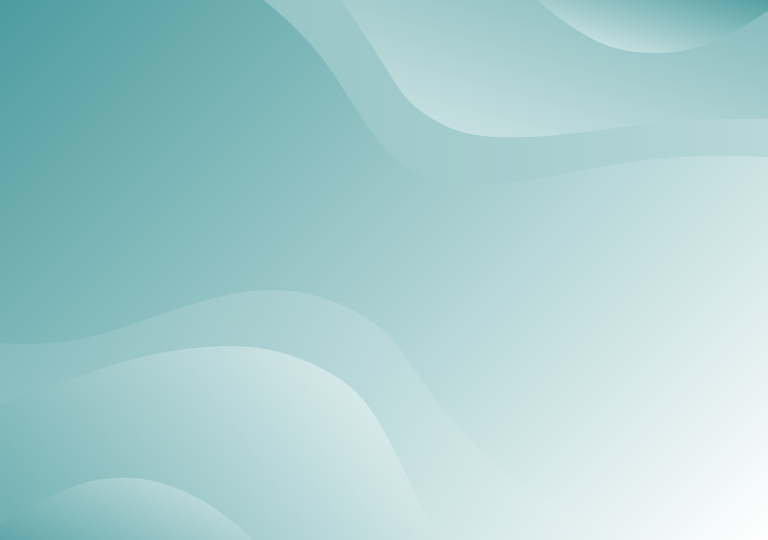
Write a Shadertoy shader that draws this background.

```glsl
// Layered teal waves flowing in from the top right and the bottom left.
// Each wave is a smooth Hermite curve filled with its own linear gradient,
// laid over a diagonal backdrop; all tones run along one teal-to-white ramp.

const float ASPECT = 1.4222;              // design width for a height of 1
const vec3 TEAL  = vec3(0.30, 0.61, 0.62);
const vec3 WHITE = vec3(1.0);

// Linear gradients: tone at the origin, change along x, change along y
const vec3 BACKDROP_TONE   = vec3(0.413, 0.413, -0.413);
const vec3 TOP_OUTER_TONE  = vec3(0.319, 0.197, 0.0);
const vec3 TOP_INNER_TONE  = vec3(1.614, -0.254, -0.948);
const vec3 TOP_CORNER_TONE = vec3(5.167, -1.064, -3.608);
const vec3 LOW_OUTER_TONE  = vec3(0.410, 0.409, -0.231);
const vec3 LOW_INNER_TONE  = vec3(0.196, 0.671, 0.478);
const vec3 LOW_CORNER_TONE = vec3(0.114, 0.970, 1.770);

// Wave outlines: knots of x, height, slope
const int KNOTS = 6;
const vec3 TOP_OUTER[KNOTS] = vec3[KNOTS](
    vec3(0.489, 1.000, -0.85), vec3(0.639, 0.830, -1.65),
    vec3(0.741, 0.698, -0.78), vec3(0.893, 0.659, 0.0),
    vec3(1.167, 0.700, 0.13),  vec3(1.422, 0.709, -0.07));
const vec3 TOP_INNER[KNOTS] = vec3[KNOTS](
    vec3(0.631, 1.000, -1.40), vec3(0.731, 0.848, -1.60),
    vec3(0.815, 0.772, -0.55), vec3(0.954, 0.746, 0.0),
    vec3(1.185, 0.769, 0.12),  vec3(1.422, 0.780, 0.0));
const vec3 TOP_CORNER[KNOTS] = vec3[KNOTS](
    vec3(0.996, 1.000, -0.95), vec3(1.093, 0.930, -0.55),
    vec3(1.213, 0.902, 0.0),   vec3(1.269, 0.907, 0.20),
    vec3(1.324, 0.924, 0.40),  vec3(1.422, 0.980, 0.68));
const vec3 LOW_OUTER[KNOTS] = vec3[KNOTS](
    vec3(0.000, 0.365, -0.08), vec3(0.185, 0.381, 0.28),
    vec3(0.504, 0.463, 0.0),   vec3(0.704, 0.393, -0.75),
    vec3(0.796, 0.274, -1.40), vec3(1.139, 0.000, -0.60));
const vec3 LOW_INNER[KNOTS] = vec3[KNOTS](
    vec3(0.000, 0.250, 0.37),  vec3(0.222, 0.328, 0.30),
    vec3(0.430, 0.359, 0.0),   vec3(0.620, 0.304, -0.60),
    vec3(0.713, 0.198, -1.90), vec3(0.815, 0.000, -1.70));
const vec3 LOW_CORNER[KNOTS] = vec3[KNOTS](
    vec3(0.000, 0.028, 0.65),  vec3(0.083, 0.076, 0.50),
    vec3(0.157, 0.106, 0.30),  vec3(0.235, 0.115, 0.0),
    vec3(0.352, 0.085, -0.47), vec3(0.469, 0.000, -0.95));

// Cubic Hermite segment between two knots
float hermite(float x, vec3 a, vec3 b) {
    float span = b.x - a.x;
    float t = (x - a.x) / span;
    float s = 1.0 - t;
    return s * s * ((1.0 + 2.0 * t) * a.y + t * span * a.z)
         + t * t * ((1.0 + 2.0 * s) * b.y - s * span * b.z);
}

// Height of an outline, continued as a straight line past both ends
float waveHeight(float x, vec3 knots[KNOTS]) {
    float height = knots[0].y + knots[0].z * (x - knots[0].x);
    for (int i = 0; i < KNOTS - 1; i++) {
        if (x >= knots[i].x) height = hermite(x, knots[i], knots[i + 1]);
    }
    vec3 last = knots[KNOTS - 1];
    return x > last.x ? last.y + last.z * (x - last.x) : height;
}

float gradientTone(vec2 p, vec3 gradient) {
    return clamp(dot(gradient, vec3(1.0, p)), 0.0, 1.0);
}

// Fills above the outline when side is 1, below it when side is -1
float addWave(float tone, vec2 p, vec3 knots[KNOTS], vec3 gradient, float side) {
    float d = side * (p.y - waveHeight(p.x, knots));
    float coverage = clamp(0.5 + d / max(fwidth(d), 1e-5), 0.0, 1.0);
    return mix(tone, gradientTone(p, gradient), coverage);
}

void mainImage(out vec4 fragColor, in vec2 fragCoord) {
    vec2 p = fragCoord / iResolution.xy * vec2(ASPECT, 1.0);

    float tone = gradientTone(p, BACKDROP_TONE);

    // Waves hanging from the top right
    tone = addWave(tone, p, TOP_OUTER, TOP_OUTER_TONE, 1.0);
    tone = addWave(tone, p, TOP_INNER, TOP_INNER_TONE, 1.0);
    tone = addWave(tone, p, TOP_CORNER, TOP_CORNER_TONE, 1.0);

    // Waves rising from the bottom left
    tone = addWave(tone, p, LOW_OUTER, LOW_OUTER_TONE, -1.0);
    tone = addWave(tone, p, LOW_INNER, LOW_INNER_TONE, -1.0);
    tone = addWave(tone, p, LOW_CORNER, LOW_CORNER_TONE, -1.0);

    fragColor = vec4(mix(TEAL, WHITE, tone), 1.0);
}
```
